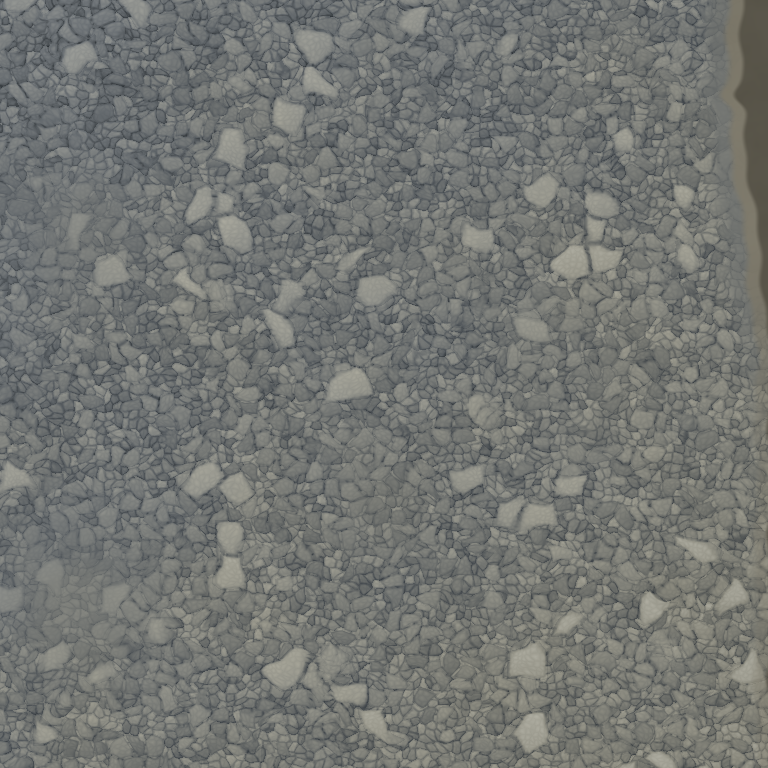
Reproduce this texture procedurally as a Shadertoy shader.

```glsl
// Weathered blue-grey gravel beside a worn brown kerb strip at the upper right.
// Three sizes of squashed cellular stones are stacked over each other, then
// softened by dusty patches and tinted cool to warm with layered sines.

vec2 hash2(vec2 p) {
    vec3 q = fract(p.xyx * vec3(0.1031, 0.1030, 0.0973));
    q += dot(q, q.yzx + 33.33);
    return fract((q.xx + q.yz) * q.zy);
}

// Slow drift in about -1..1
float drift(vec2 p) {
    float sum = 0.0, amp = 0.5;
    for (int i = 0; i < 4; i++) {
        sum += amp * sin(p.x + 1.3 * sin(p.y * 0.8 + float(i))) * cos(p.y - 0.7 * sin(p.x));
        p = mat2(1.3, 1.2, -1.2, 1.3) * p + 2.7;
        amp *= 0.62;
    }
    return sum;
}

// Cellular stones: x = distance to the gap, y = stone id, z = light from above
vec3 stones(vec2 p) {
    vec2 cell = floor(p);
    float nearest = 9.0, second = 9.0, id = 0.0, lit = 0.0;
    for (int y = -1; y <= 1; y++)
    for (int x = -1; x <= 1; x++) {
        vec2 c = cell + vec2(x, y);
        vec2 r = p - c - 0.1 - 0.8 * hash2(c);
        vec2 h = hash2(c + 71.7);
        float a = 2.2 * (h.x - 0.5);
        vec2 q = mat2(cos(a), sin(a), -sin(a), cos(a)) * r;
        q *= vec2(0.82, 1.2);
        // Blend of round and boxy distance gives blunt corners
        float d = mix(length(q), max(abs(q.x), abs(q.y)), 0.4);
        if (d < nearest) {
            second = nearest;
            nearest = d;
            id = h.y;
            lit = r.y - 0.4 * r.x;
        } else {
            second = min(second, d);
        }
    }
    return vec3(second - nearest, id, lit);
}

// Brightness of one stone, darkening towards its gap
float stoneTone(vec3 s, float low, float spread) {
    return low + 0.105 * smoothstep(0.0, 0.38, s.x) + spread * (s.y - 0.5) + 0.05 * s.z;
}

void mainImage(out vec4 fragColor, in vec2 fragCoord) {
    vec2 uv = fragCoord / iResolution.xy;
    vec2 p = uv + 0.0025 * sin(uv.yx * 95.0 + 3.0 * sin(uv * 41.0));
    float patches = drift(uv * 11.0);

    // Fine chips, then medium stones, then a few large ones on top
    vec3 fine = stones(p * 88.0);
    vec3 medium = stones(p * 47.0 + 19.3);
    vec3 large = stones(p * 25.0 + 53.1);
    float tone = stoneTone(fine, 0.385, 0.15);

    float shown = smoothstep(0.40, 0.46, medium.y + 0.22 * patches);
    tone -= 0.045 * shown * (1.0 - smoothstep(0.0, 0.16, medium.x));
    tone = mix(tone, stoneTone(medium, 0.345, 0.17), shown * smoothstep(0.04, 0.2, medium.x));

    shown = smoothstep(0.87, 0.89, large.y);
    tone -= 0.05 * shown * (1.0 - smoothstep(0.0, 0.12, large.x));
    tone = mix(tone, stoneTone(large, 0.40, 0.20), shown * smoothstep(0.07, 0.2, large.x));

    // Grit on every surface and broad uneven light
    tone += 0.05 * (stones(p * 150.0 + 7.7).x - 0.25);
    tone += 0.022 * patches + 0.012 * drift(uv * 45.0) + 0.02 * (uv.x - uv.y);

    // Powdery patches at the left and beside the kerb
    float dust = exp(-90.0 * dot(uv - vec2(0.09, 0.23), uv - vec2(0.09, 0.23)));
    dust += 0.8 * exp(-110.0 * dot(uv - vec2(0.08, 0.71), uv - vec2(0.08, 0.71)));
    dust += 0.35 * smoothstep(0.25, 0.8, drift(uv * 9.0 + 4.0));
    tone = mix(tone, 0.465 + 0.02 * patches, 0.65 * min(dust, 1.0));

    // Cool shadows and warm bright faces
    float warmth = 0.45 + 3.2 * (tone - 0.465) + 0.35 * (uv.x - uv.y) + 0.15 * patches;
    vec3 tint = mix(vec3(-0.021, 0.0, 0.016), vec3(0.014, 0.009, -0.038), clamp(warmth, 0.0, 1.0));
    vec3 color = tone + tint;

    // Kerb: smooth margin, pale worn lip, then brown ground
    float kerb = 0.967 + 0.036 * smoothstep(0.1, 0.5, 1.0 - uv.y);
    kerb += 0.003 * sin(uv.y * 38.0) + 0.002 * sin(uv.y * 97.0);
    kerb -= 0.014 * exp(-pow((uv.y - 0.875) / 0.014, 2.0));
    float side = uv.x - kerb;
    float upper = smoothstep(0.42, 0.68, uv.y);
    vec3 margin = vec3(0.43, 0.44, 0.43) + 0.02 * patches;
    color = mix(color, margin, 0.75 * upper * smoothstep(-0.055, -0.03, side));
    vec3 lip = vec3(0.49, 0.47, 0.41) + 0.015 * patches;
    color = mix(color, lip, (0.3 + 0.6 * upper) * smoothstep(-0.024, -0.012, side));
    vec3 ground = vec3(0.345, 0.33, 0.285) + 0.012 * drift(uv * 40.0);
    color = mix(color, ground, smoothstep(-0.004, 0.004, side));

    fragColor = vec4(color, 1.0);
}
```
